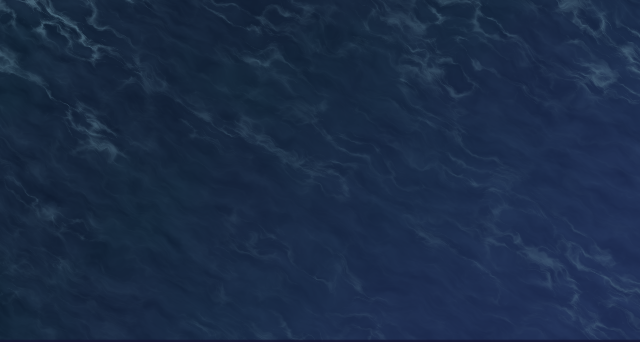
A WebGL 2 fragment shader for this texture:

```glsl
#version 300 es
precision highp float;

#define DEEP_COLOR vec3(0.083, 0.143, 0.228)
#define BLUE_COLOR vec3(0.128, 0.190, 0.340)
#define FOAM_COLOR vec3(0.34, 0.47, 0.54)
#define TEAL_TINT vec3(-0.004, 0.018, 0.004)
#define STREAK_ANGLE 0.50
#define STREAK_SCALE vec2(11.0, 27.0)
#define WARP_AMOUNT 0.09
#define RIPPLE_CONTRAST 0.085
#define FOAM_STRENGTH 0.85
#define EDGE_HEIGHT 0.007

uniform vec2 u_resolution;
out vec4 fragColor;

float hash(vec2 cell) {
    return fract(sin(dot(cell, vec2(127.1, 311.7))) * 43758.5453);
}

float valueNoise(vec2 p) {
    vec2 cell = floor(p);
    vec2 f = fract(p);
    f = f * f * (3.0 - 2.0 * f);
    float low = mix(hash(cell), hash(cell + vec2(1.0, 0.0)), f.x);
    float high = mix(hash(cell + vec2(0.0, 1.0)), hash(cell + vec2(1.0)), f.x);
    return mix(low, high, f.y);
}

mat2 rotation(float angle) {
    float c = cos(angle), s = sin(angle);
    return mat2(c, s, -s, c);
}

float fbm(vec2 p) {
    float sum = 0.0, weight = 0.5;
    for (int i = 0; i < 4; i++) {
        sum += weight * valueNoise(p);
        p = rotation(0.35) * p * 2.03 + 17.3;
        weight *= 0.5;
    }
    return sum / 0.9375;
}

// Sharp crests where the noise crosses its middle value
float ridges(vec2 p) {
    float sum = 0.0, weight = 0.5;
    for (int i = 0; i < 4; i++) {
        float crest = 1.0 - abs(2.0 * valueNoise(p) - 1.0);
        sum += weight * crest * crest;
        p = rotation(0.22) * p * 1.93 + 31.7;
        weight *= 0.58;
    }
    return sum / 1.056;
}

void main() {
    vec2 uv = gl_FragCoord.xy / u_resolution;
    vec2 p = gl_FragCoord.xy / u_resolution.y;

    // Bend the swell, then stretch it along the falling streaks
    vec2 bend = vec2(fbm(p * 3.5 + 4.1), fbm(p * 3.5 + 23.7)) - 0.5;
    vec2 wave = rotation(STREAK_ANGLE) * (p + WARP_AMOUNT * bend);
    vec2 fine = vec2(fbm(p * 17.0 + 7.7), fbm(p * 17.0 + 51.3)) - 0.5;
    vec2 streak = (wave + 0.045 * fine) * STREAK_SCALE;

    // Water: dark teal at upper left, blue at lower right
    float toBlue = smoothstep(0.3, 1.15, uv.x * 0.75 + (1.0 - uv.y) * 0.45);
    vec3 color = mix(DEEP_COLOR, BLUE_COLOR, toBlue);
    float broad = fbm(p * 2.6 + 11.0);
    color += TEAL_TINT * (1.0 - toBlue) * smoothstep(0.35, 0.75, broad);

    // Rougher water towards the left, the top and the right
    float rough = 0.35 + 0.65 * smoothstep(0.42, 0.0, uv.x)
        + 0.3 * smoothstep(0.55, 1.0, uv.y) + 0.25 * smoothstep(0.6, 1.0, uv.x);
    rough = min(rough, 1.1);

    // Soft ripples over the whole surface
    float ripple = fbm(streak * 1.25 + 5.0) - 0.5;
    color += RIPPLE_CONTRAST * ripple * (0.45 + 0.55 * rough) * vec3(0.75, 1.0, 1.1);

    // Wispy foam gathered into loose patches
    float patches = smoothstep(0.42, 0.78, fbm(wave * vec2(4.0, 8.0) + 2.9));
    float crests = smoothstep(0.38, 0.98, ridges(streak));
    float wisps = crests * (0.13 + 0.87 * patches) * rough;
    color = mix(color, FOAM_COLOR, clamp(FOAM_STRENGTH * wisps, 0.0, 0.7));

    // Dark rim along the bottom
    float rim = 1.0 - smoothstep(0.4 * EDGE_HEIGHT, 1.4 * EDGE_HEIGHT, uv.y);
    color = mix(color, vec3(0.08, 0.08, 0.20), 0.8 * rim);

    fragColor = vec4(color, 1.0);
}
```
